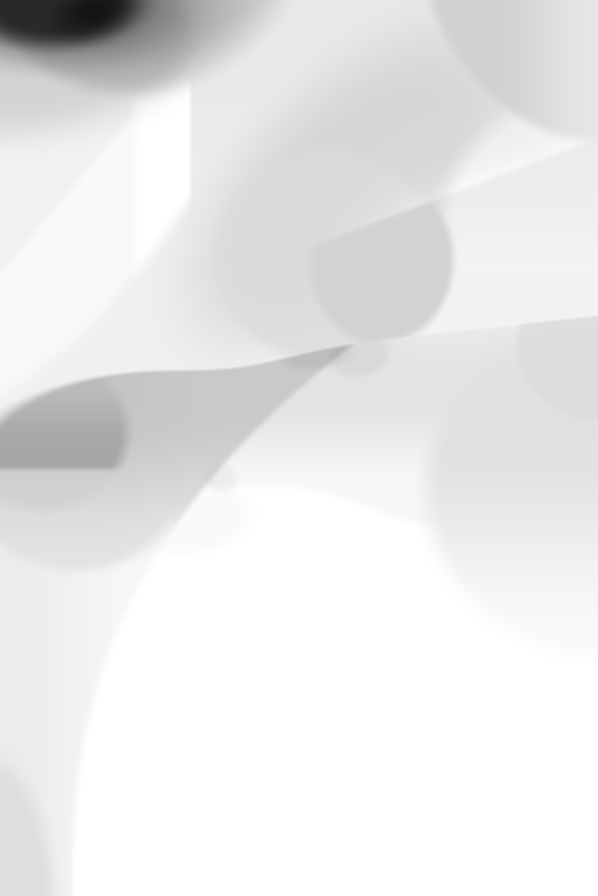
Write a Shadertoy shader that draws this background.

```glsl
// Soft tilted ellipse: 1 inside, 0 outside
float veil(vec2 p, vec2 center, vec2 radii, float tilt, float blur) {
    vec2 d = p - center;
    float c = cos(tilt), s = sin(tilt);
    d = vec2(c * d.x + s * d.y, c * d.y - s * d.x);
    float edge = (length(d / radii) - 1.0) * min(radii.x, radii.y);
    return 1.0 - smoothstep(-blur, blur, edge);
}

// Soft step centred on zero
float side(float d, float blur) {
    return smoothstep(-blur, blur, d);
}

// Height of the long crease dividing the sheets
float creaseHeight(float x) {
    float bend = (x - 2.0) / 0.7;
    return 3.27 - 0.11 * x + 0.32 * exp(-2.2 * x) + 0.1 * exp(-bend * bend);
}

float upperSheets(vec2 p) {
    float tone = mix(0.91, 0.94, smoothstep(0.2, 2.6, p.y));

    // Broad diagonal shade and its rounded lower end
    tone = mix(tone, 0.84, veil(p, vec2(3.05, 1.55), vec2(1.65, 0.8), -0.75, 0.35));
    tone = mix(tone, 0.86, 0.8 * veil(p, vec2(2.8, 2.2), vec2(0.95, 0.9), 0.0, 0.08));

    // Bright wing at the right
    float wing = veil(p, vec2(5.1, 1.95), vec2(1.3, 1.15), 0.0, 0.12);
    tone = mix(tone, mix(0.925, 0.96, smoothstep(1.3, 2.7, p.y)), wing);
    tone = mix(tone, 0.95, side(p.x - 4.95 + 0.55 * p.y, 0.12) * side(p.y - 2.3, 0.2));

    // Rounded lobe hanging below a pale streak
    float streak = p.y - 2.12 + 0.38 * (p.x - 2.65);
    float lobe = veil(p, vec2(3.27, 2.25), vec2(0.61, 0.7), 0.1, 0.05);
    tone = mix(tone, 0.825, lobe * side(streak, 0.03));
    float glow = exp(-5.0 * abs(streak)) * side(-streak, 0.04);
    tone += 0.05 * glow * smoothstep(2.6, 3.7, p.x);

    // Corner disc
    float disc = veil(p, vec2(4.65, 0.2), vec2(1.2, 0.75), 0.8, 0.06);
    tone = mix(tone, mix(0.82, 0.9, smoothstep(4.2, 5.12, p.x)), disc);

    // White sheet with a brighter upright strip
    float sheet = side(p.y - 1.2 + 0.3 * p.x, 0.1) * side(1.63 - p.x, 0.025);
    sheet *= side(3.4 - 0.6 * p.x - 0.27 * p.x * p.x - p.y, 0.14);
    float white = mix(0.945, 0.975, side(p.y - 2.35 + 1.2 * p.x, 0.06));
    white = mix(white, 1.0, side(p.x - 1.16, 0.06));
    tone = mix(tone, white, sheet);

    // Smoke thickening into the dark corner
    tone = mix(tone, 0.8, 0.75 * veil(p, vec2(0.3, 0.2), vec2(1.5, 0.9), -0.15, 0.28));
    tone = mix(tone, 0.7, 0.8 * veil(p, vec2(1.55, 0.05), vec2(0.85, 0.52), -0.5, 0.22));
    tone = mix(tone, 0.66, 0.6 * veil(p, vec2(0.85, 0.2), vec2(0.8, 0.55), 0.3, 0.1));
    tone = mix(tone, 0.4, 0.85 * veil(p, vec2(0.55, 0.05), vec2(1.0, 0.45), 0.0, 0.24));
    tone = mix(tone, 0.16, veil(p, vec2(0.45, 0.0), vec2(0.72, 0.37), 0.0, 0.12));
    return mix(tone, 0.06, 0.8 * veil(p, vec2(0.8, 0.1), vec2(0.26, 0.16), -0.3, 0.14));
}

float lowerSheets(vec2 p, float crease) {
    // Haze fading down to a crisp curved hem
    float hem = 4.17 + 0.36 * smoothstep(2.4, 3.9, p.x);
    float haze = mix(0.89, 0.97, smoothstep(3.4, 4.2, p.y));
    float tone = mix(haze, 1.0, side(p.y - hem, 0.04));
    tone -= 0.02 * veil(p, vec2(1.55, 4.4), vec2(0.6, 0.34), 0.0, 0.06);

    // Cloud and disc at the right
    float cloud = veil(p, vec2(5.2, 4.2), vec2(1.55, 1.42), 0.0, 0.14);
    tone = mix(tone, mix(0.88, 0.975, smoothstep(3.7, 5.5, p.y)), cloud);
    tone += 0.03 * exp(-6.0 * abs(p.y - crease)) * smoothstep(3.2, 3.8, p.x);
    tone = mix(tone, 0.86, 0.8 * veil(p, vec2(5.1, 3.0), vec2(0.68, 0.6), 0.2, 0.04));

    // Pale left strip, cut by the great arc
    float left = mix(0.925, 0.965, smoothstep(0.1, 1.1, p.x));
    left = mix(left, 0.87, veil(p, vec2(-0.15, 7.7), vec2(0.6, 1.2), 0.0, 0.1));

    // Grey band with a rounded foot
    float foot = veil(p, vec2(0.65, 3.95), vec2(1.0, 0.94), 0.0, 0.08);
    float band = max(foot, side(4.55 - p.y, 0.25) * side(p.x - 0.75, 0.2));
    float grey = mix(0.77, 0.89, smoothstep(3.5, 4.85, p.y));
    left = mix(left, grey + 0.02 * smoothstep(0.8, 2.0, p.x), band);

    // Dark pocket with a flat lower edge
    float pocket = veil(p, vec2(0.38, 3.7), vec2(0.71, 0.66), 0.0, 0.07);
    float pocketTone = mix(0.74, 0.655, smoothstep(3.2, 3.85, p.y));
    left = mix(left, pocketTone, pocket * side(4.03 - p.y, 0.04));
    left = mix(left, 0.81, 0.7 * pocket * side(p.y - 4.03, 0.04));

    // Join along the arc
    float rise = max(7.5 - p.y, 0.0);
    float arc = 0.62 + rise * rise * (0.064 + 0.0115 * rise);
    tone = mix(left, tone, side(p.x - arc, 0.05));

    // Small overlaps where arc and crease meet
    tone -= 0.05 * veil(p, vec2(2.7, 3.05), vec2(0.28, 0.11), -0.1, 0.05);
    tone -= 0.04 * veil(p, vec2(3.08, 3.05), vec2(0.25, 0.17), -0.2, 0.04);
    return tone - 0.03 * veil(p, vec2(1.9, 4.1), vec2(0.13, 0.12), 0.0, 0.04);
}

void mainImage(out vec4 fragColor, in vec2 fragCoord) {
    // Canvas of 5.12 by 7.68 units, measured down from the top
    vec2 uv = fragCoord / iResolution.xy;
    vec2 p = vec2(uv.x, 1.0 - uv.y) * vec2(5.12, 7.68);

    float crease = creaseHeight(p.x);
    float below = side(p.y - crease, 0.018 + 0.1 * exp(-3.0 * p.x));
    float tone = mix(upperSheets(p), lowerSheets(p, crease), below);
    fragColor = vec4(vec3(clamp(tone, 0.0, 1.0)), 1.0);
}
```
